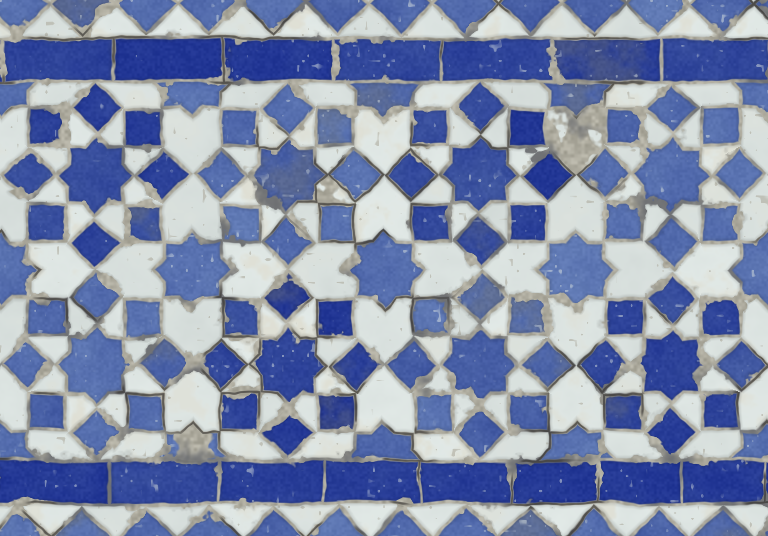
A WebGL 2 fragment shader for this pattern:

```glsl
#version 300 es
precision highp float;

uniform vec2 u_resolution;
out vec4 fragColor;

const vec3 NAVY = vec3(0.13, 0.21, 0.58);
const vec3 COBALT = vec3(0.25, 0.34, 0.63);
const vec3 SKY = vec3(0.38, 0.48, 0.71);
const vec3 WHITE = vec3(0.86, 0.89, 0.88);
const vec3 GROUT = vec3(0.68, 0.67, 0.62);
const vec3 DIRT = vec3(0.40, 0.41, 0.43);

float hash(vec2 p) {
  vec3 v = fract(p.xyx * vec3(0.1031, 0.1030, 0.0973));
  v += dot(v, v.yzx + 33.33);
  return fract((v.x + v.y) * v.z);
}

float noise(vec2 p) {
  vec2 i = floor(p), f = fract(p);
  f *= f * (3.0 - 2.0 * f);
  return mix(mix(hash(i), hash(i + vec2(1, 0)), f.x),
             mix(hash(i + vec2(0, 1)), hash(i + vec2(1, 1)), f.x), f.y);
}

float fbm(vec2 p) {
  float sum = 0.0, amp = 0.53;
  for (int i = 0; i < 4; i++) {
    sum += amp * noise(p);
    p = p * 2.07 + 17.3;
    amp *= 0.5;
  }
  return sum;
}

// Eight-pointed star: a square joined with its diagonal copy
float star(vec2 p) {
  p = abs(p);
  return min(max(p.x, p.y), (p.x + p.y) * 0.7071) - 0.145;
}

vec3 blueGlaze(float t) {
  return mix(mix(NAVY, COBALT, clamp(t * 2.0, 0.0, 1.0)), SKY, clamp(t * 2.0 - 1.0, 0.0, 1.0));
}

// Rosette field; returns the signed distance to the blue tiles
float rosettes(vec2 q, out vec2 id, out float shade) {
  vec2 cell = floor(q), l = fract(q) - 0.5;
  vec2 corner = floor(q + 0.5), m = q - corner;
  float dark = mod(cell.x + cell.y, 2.0);
  float turn = atan(l.y, l.x) / 0.785398;
  float k = mod(floor(turn + 0.5), 8.0);
  float c = cos(k * 0.785398), s = sin(k * 0.785398);
  vec2 squareId = cell * 16.0 + vec2(k, 3.0);
  vec2 r = vec2(c * l.x + s * l.y, c * l.y - s * l.x);
  r += 0.014 * (vec2(hash(squareId + 5.0), hash(squareId + 9.0)) - 0.5);
  float square = (abs(r.x - 0.354) + abs(r.y) - 0.137) * 0.7071;
  float heart = star(l), link = star(m);
  float d = min(square, min(heart, link));

  if (d > 0.0) {
    vec2 arm = abs(m.x) > abs(m.y) ? vec2(sign(m.x), 0.0) : vec2(0.0, sign(m.y));
    id = length(l) < 0.382 ? cell * 16.0 + vec2(floor(turn), 90.0) : corner * 8.0 + arm + 200.0;
  } else if (d == link) {
    id = vec2(mod(corner.x, 4.0), corner.y) + 300.0;
    shade = 0.72 + 0.28 * hash(id);
  } else {
    id = d == heart ? cell + 400.0 : squareId;
    shade = mix(0.58 + 0.4 * hash(id), 0.5 * hash(id), dark);
  }
  return d;
}

void main() {
  vec2 p = gl_FragCoord.xy / u_resolution * vec2(4.0, 2.82);
  float px = 4.0 / u_resolution.x;
  vec2 w = p + 0.022 * (vec2(noise(p * 6.0), noise(p * 6.0 + 40.0)) - 0.5)
             + 0.008 * (vec2(noise(p * 27.0), noise(p * 27.0 + 70.0)) - 0.5);
  float rise = abs(w.y - 1.395);
  float d, edge, shade = 0.0;
  vec2 id;

  if (rise < 0.995) {
    d = rosettes(w - vec2(0.0, 0.4), id, shade);
    edge = abs(d);
  } else if (rise < 1.225) {
    // Bands of long tiles
    bool upper = w.y > 1.395;
    float u = upper ? (w.x - 0.02) / 0.571 : (w.x + 0.02 - 0.21 * sin(0.7854 * w.x)) / 0.5;
    id = vec2(floor(u), upper ? 500.0 : 520.0);
    edge = (0.5 - abs(fract(u) - 0.5)) * 0.54;
    d = -edge;
    shade = 0.28 * hash(id);
  } else {
    // Border of half diamonds
    float x = w.x - 0.094 + 0.1667;
    d = (abs(mod(x, 0.33333) - 0.1667) + abs(rise - 1.41) - 0.167) * 0.7071;
    id = vec2(floor((d < 0.0 ? x : x + 0.1667) * 3.0), 540.0 + sign(w.y - 1.395) + 8.0 * step(0.0, d));
    edge = abs(d);
    shade = 0.6 + 0.35 * hash(id);
  }
  edge = min(edge, min(abs(rise - 0.995), abs(rise - 1.225)));

  // Glaze, with its own tone on each tile
  float cloud = fbm(p * 7.0 + id), grain = noise(p * 75.0), tone = hash(id + 31.0);
  vec3 colour;
  if (d < 0.0) {
    colour = blueGlaze(shade + 0.35 * (cloud - 0.5));
    colour = mix(colour, DIRT, 0.4 * step(0.86, tone) * smoothstep(0.3, 0.7, cloud));
    colour += 0.05 * (grain - 0.5);
    colour = mix(colour, WHITE, 0.5 * smoothstep(0.84, 0.95, noise(p * 38.0)) * smoothstep(0.4, 0.65, cloud));
  } else {
    colour = WHITE + 0.05 * (tone - 0.5) + 0.05 * (cloud - 0.5);
    colour = mix(colour, vec3(0.85, 0.82, 0.74), 0.5 * smoothstep(0.52, 0.75, cloud) * tone);
    colour = mix(colour, GROUT, 0.6 * smoothstep(0.9, 0.97, noise(p * 33.0 + 8.0)));
  }

  // Grout, chipped rims and broken tiles
  float chip = smoothstep(0.58, 0.8, fbm(p * 9.0 + 60.0));
  float width = 0.0065 + 0.004 * noise(p * 14.0) + 0.026 * chip;
  float joint = 1.0 - smoothstep(width - px, width + px, edge);
  float broken = step(0.985, hash(id + 77.0)) * smoothstep(0.42, 0.48, fbm(p * 6.0 + 20.0));
  vec3 mortar = GROUT + 0.14 * (noise(p * 55.0) - 0.5);
  mortar = mix(mortar, DIRT, 0.85 * smoothstep(0.5, 0.75, fbm(p * 5.0 + 11.0)));
  colour *= 1.0 - 0.1 * (1.0 - smoothstep(width, width + 0.02, edge));
  colour = mix(colour, mortar, max(joint, broken));

  // Dark open cracks along some joints
  float crack = smoothstep(0.6, 0.72, noise(p * 4.3 + 90.0)) * (1.0 - smoothstep(0.002, 0.004 + px, edge));
  colour = mix(colour, vec3(0.2, 0.19, 0.18), 0.65 * crack);
  fragColor = vec4(clamp(colour, 0.0, 1.0), 1.0);
}
```
